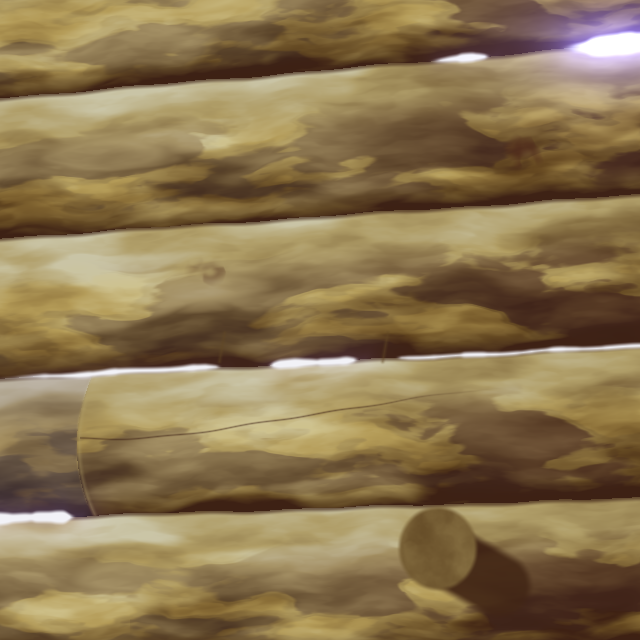
This texture is drawn by a WebGL 2 fragment shader. Its source:

```glsl
#version 300 es
precision highp float;
// A wall of stacked, slightly tilted logs with light leaking through the gaps.
// A fanned row coordinate repeats the logs; smoothed cellular noise stretched
// along the grain adds bark, and distance functions add gaps, crack and peg.
uniform vec2 u_resolution;
out vec4 fragColor;

#define BASE_Y 0.19        // left height of the lowest full seam
#define PITCH 0.219        // log thickness at the left edge
#define TILT 0.032         // slope of the lowest seam
#define FAN 0.018          // extra slope per log
#define GRAIN vec2(6.5, 25.0)
#define MOTTLE 1.0         // strength of the tone variation
#define BARK 0.16          // darkness of bark patches
#define SOFT 0.004         // edge softness

const vec3 DARK = vec3(0.24, 0.13, 0.08);
const vec3 BROWN = vec3(0.38, 0.28, 0.14);
const vec3 TAN = vec3(0.53, 0.44, 0.26);
const vec3 STRAW = vec3(0.69, 0.62, 0.41);
const vec3 PALE = vec3(0.79, 0.77, 0.65);
const vec3 MAUVE = vec3(0.46, 0.41, 0.43);
const vec3 RUST = vec3(0.29, 0.14, 0.09);

vec3 hash3(vec2 p) {
  vec3 q = fract(vec3(p.xyx) * vec3(0.1031, 0.103, 0.0973));
  q += dot(q, q.yxz + 33.33);
  return fract((q.xxy + q.yzz) * q.zyx);
}

// Cellular noise: cell tones blended by distance to scattered points.
float cells(vec2 p) {
  vec2 cell = floor(p), f = p - cell;
  float sum = 0.0, weight = 0.0;
  for (int j = -1; j <= 1; j++)
    for (int i = -1; i <= 1; i++) {
      vec2 o = vec2(i, j);
      vec3 h = hash3(cell + o + 100.0);
      vec2 d = o + h.xy - f;
      float w = exp(-6.0 * dot(d, d));
      sum += w * h.z;
      weight += w;
    }
  return sum / weight;
}

float layered(vec2 p) {
  float sum = 0.0, amp = 0.5, total = 0.0;
  for (int i = 0; i < 4; i++) {
    sum += amp * cells(p);
    total += amp;
    p = p * 2.03 + 17.7;
    amp *= 0.45;
  }
  return sum / total;
}

vec3 woodRamp(float v) {
  v = clamp(v, 0.0, 1.0) * 4.0;
  vec3 c = mix(DARK, BROWN, clamp(v, 0.0, 1.0));
  c = mix(c, TAN, clamp(v - 1.0, 0.0, 1.0));
  c = mix(c, STRAW, clamp(v - 2.0, 0.0, 1.0));
  return mix(c, PALE, clamp(v - 3.0, 0.0, 1.0));
}

float below(float d, float soft) { return 1.0 - smoothstep(-soft, soft, d); }

float segment(vec2 p, vec2 a, vec2 b) {
  vec2 d = b - a;
  return length(p - a - d * clamp(dot(p - a, d) / dot(d, d), 0.0, 1.0));
}

// Adds a gap of light between x0 and x1; h is half its height.
vec3 leak(vec3 c, vec2 q, float x0, float x1, float h, float taper) {
  float open = smoothstep(x0, x0 + taper, q.x) * (1.0 - smoothstep(x1 - 0.03, x1, q.x));
  float d = abs(q.y) - h * open * (0.6 + 0.7 * cells(vec2(q.x * 40.0, h * 900.0)));
  float away = length(vec2(max(max(x0 + taper * 0.5 - q.x, q.x - x1), 0.0), max(d, 0.0)));
  c += vec3(0.2, 0.2, 0.46) * exp(-away / (h * 3.0)) * smoothstep(0.002, 0.016, h);
  return mix(c, vec3(0.95, 0.95, 0.97), below(d, SOFT) * smoothstep(0.1, 0.7, open));
}

void main() {
  vec2 p = gl_FragCoord.xy / u_resolution;
  float pitch = PITCH + FAN * p.x;
  float wobble = 0.001 * sin(p.x * 19.0) + 0.001 * sin(p.x * 47.0 + 2.0);
  float row = (p.y + wobble - BASE_Y - TILT * p.x) / pitch;
  float id = floor(row), t = row - id;

  // Butt joint in one log: the short end has its own grain
  float joint = p.x - 0.12 - 0.1 * (t - 0.5) * (t - 0.5);
  float onLog = step(abs(id), 0.5);
  float stub = onLog * below(joint, SOFT);

  // Rounded shading, grain and bark
  vec2 g = vec2(p.x, t * pitch) * GRAIN + vec2(id * 13.7, id * 29.3) + 41.0 * step(0.5, stub);
  g.y += 0.12 * sin(g.x * 1.3 + id) + 0.08 * sin(g.x * 4.7);
  float mottle = layered(g), patches = layered(g * vec2(1.05, 0.9) + 57.0);
  float belly = smoothstep(0.02, 0.2, t) * (1.0 - smoothstep(0.5, 0.85, t));
  float bark = belly * smoothstep(0.48, 0.58, patches);
  float flake = belly * (1.0 - smoothstep(0.35, 0.44, patches));
  float right = smoothstep(0.35, 1.0, p.x);
  float v = 0.79 * pow(t, 0.4) + MOTTLE * (mottle - 0.5) * (1.0 - 0.45 * t);
  v += 0.1 * flake - BARK * bark - 0.2 * stub * (1.0 - t);
  v += 0.1 * (1.0 - right) - 0.15 * right * (1.25 - 0.6 * t);
  v -= 0.2 * (1.0 - smoothstep(0.0, 0.17, t)) * (0.6 + 0.8 * patches);

  // One peeled spot on each whole log
  vec2 spot = vec2(p.x - 0.26 - 0.1 * sin(id * 2.6), (t - 0.54) * pitch) / vec2(0.085, 0.024);
  float peeled = (1.0 - onLog) * below(length(spot) - 1.0 + 1.6 * (mottle - 0.5), 0.2);
  v = mix(v, 0.78 + 0.3 * (mottle - 0.5), 0.6 * peeled);
  vec3 c = woodRamp(v);
  c = mix(c, MAUVE * (0.5 + 0.8 * v), 0.3 * bark + 0.35 * stub);
  c = mix(c, c * vec3(1.03, 0.98, 0.8), 0.4 * flake + 0.4 * belly);
  c = mix(c, RUST, 0.4 * right * bark);
  c = mix(c, DARK, 0.65 * smoothstep(0.965, 1.0, t));

  // Blurred knots, joint line and long crack
  for (int i = 0; i < 2; i++) {
    float k = float(i);
    vec2 q = (p - mix(vec2(0.325, 0.58), vec2(0.82, 0.765), k)) * vec2(0.9, 1.2);
    float r = length(q) + 0.03 * (cells(p * 60.0) - 0.5);
    c = mix(c, RUST, (0.35 + 0.35 * k) * below(r - 0.017, 0.014));
    c = mix(c, STRAW, (0.7 - 0.6 * k) * below(length(q + vec2(-0.003, 0.006)) - 0.007, 0.006));
  }
  c = mix(c, STRAW, 0.35 * onLog * below(abs(joint - 0.004) - 0.002, SOFT));
  float crack = abs(p.y - 0.314 - 0.08 * smoothstep(0.15, 0.85, p.x) - wobble);
  float crackOn = step(0.125, p.x) * (1.0 - smoothstep(0.5, 0.82, p.x));
  c = mix(c, DARK, 0.8 * crackOn * below(crack - 0.0005, 0.0025));

  // Light through the seams, then twigs across them
  vec2 low = vec2(p.x, row * pitch), mid = low - vec2(0.0, pitch), top = low - vec2(0.0, 3.0 * pitch);
  c = leak(c, low, -0.1, 0.127, 0.008, 0.05);
  c = leak(c, mid, -0.1, 0.355, 0.0045, 0.3);
  c = leak(c, mid, 0.41, 0.57, 0.0065, 0.03);
  c = leak(c, mid, 0.61, 1.1, 0.003, 0.03);
  c = leak(c, top, 0.655, 0.775, 0.006, 0.06);
  c = leak(c, top, 0.85, 1.1, 0.016, 0.1);
  vec2 haze = (p - vec2(0.98, 0.94)) / vec2(0.16, 0.06);
  c += vec3(0.12, 0.12, 0.3) * exp(-dot(haze, haze));
  for (int i = 0; i < 2; i++) {
    vec2 a = vec2(0.343 + 0.255 * float(i), 0.435);
    c = mix(c, BROWN, 0.6 * below(segment(p, a, a + vec2(0.008, 0.045)) - 0.0015, SOFT));
  }

  // Peg: dark side under a lit, cut face
  float body = segment(p, vec2(0.70, 0.13), vec2(0.78, 0.085)) - 0.048;
  c = mix(c, mix(DARK, BROWN, 0.45 * mottle), below(body, 0.008));
  float face = length((p - vec2(0.684, 0.143)) * vec2(1.06, 1.0)) - 0.064;
  c = mix(c, mix(BROWN, TAN, 0.1 + 0.9 * layered(p * 30.0)), below(face, 0.005));
  fragColor = vec4(clamp(c, 0.0, 1.0), 1.0);
}
```
